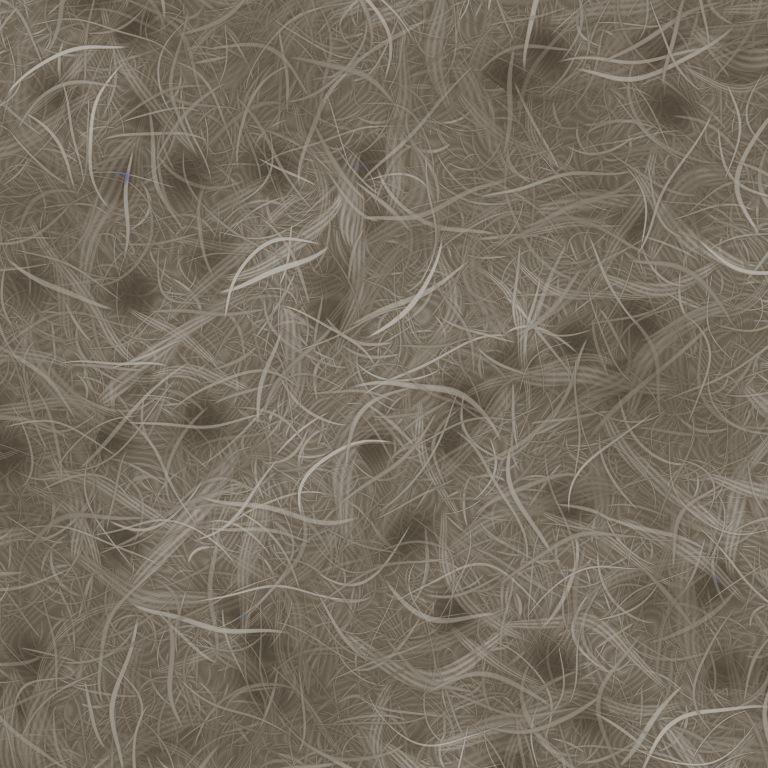
Give the GLSL for this texture, as a three.js fragment shader.

```glsl
// A matted mass of curled, dry fibres with dark pockets and pale strands on top.
// Curly contour threads fill the ground; layers of tapered arcs scattered on grids
// paint fine hairs, streaked bundles and bright strands. Tone picks the colour.

#define FIBRES 4          // arcs per grid cell
#define REACH 0.8         // half length of an arc, in cells
#define CURL 1.7          // range of arc curvature
#define EDGE 0.0010       // half width of the smoothed edge
#define SHADOW 0.13       // darkening beside each fibre
#define VARIETY 0.36      // tone spread between fibres
#define PIT_SCALE 9.0     // pockets across the canvas
#define PIT_DEPTH 0.55
#define DARK vec3(0.25, 0.22, 0.175)
#define MIDDLE vec3(0.45, 0.41, 0.35)
#define PALE vec3(0.65, 0.635, 0.60)
#define BLUE vec3(0.30, 0.38, 0.68)

varying vec2 vUv;

vec4 hash4(vec3 p) {
  vec4 q = fract(p.xyzx * vec4(0.1031, 0.1030, 0.0973, 0.1099));
  q += dot(q, q.wzxy + 33.33);
  return fract((q.xxyz + q.yzzw) * q.zywx);
}

// Bends space a little so the arcs become wavy.
vec2 wobble(vec2 p, float phase) {
  p += 0.011 * sin(p.yx * 17.0 + vec2(phase, phase * 1.7));
  return p + 0.0035 * sin(p.yx * 47.0 + vec2(phase * 2.3, phase));
}

// Nearest scattered point: x is the distance in cells, y a random value.
vec2 nearestPoint(vec2 p) {
  vec2 best = vec2(9.0, 0.0);
  for (int j = -1; j <= 1; j++) {
    for (int i = -1; i <= 1; i++) {
      vec2 cell = floor(p) + vec2(float(i), float(j));
      vec4 r = hash4(vec3(cell, 91.0));
      float d = length(p - cell - r.xy);
      if (d < best.x) best = vec2(d, r.z);
    }
  }
  return best;
}

// Contour lines of layered sines: small closed curls.
float curls(vec2 p) {
  vec2 a = wobble(p, 2.0) * 38.0;
  a += 1.3 * sin(a.yx * 0.43 + vec2(1.0, 4.0)) + 0.6 * sin(a.yx * 1.3);
  float field = sin(a.x + 0.6 * a.y) + sin(a.y - 0.5 * a.x) + 0.5 * sin(0.37 * a.x);
  return abs(sin(7.0 * field));
}

// Paints one layer of arcs over the tone; hairs > 0 streaks each arc into threads.
float fibres(float tone, vec2 p, float scale, float width, float hairs, float lift) {
  vec2 g = wobble(p, scale) * scale;
  for (int j = -1; j <= 1; j++) {
    for (int i = -1; i <= 1; i++) {
      vec2 cell = floor(g) + vec2(float(i), float(j));
      for (int n = 0; n < FIBRES; n++) {
        vec4 place = hash4(vec3(cell, scale * 3.0 + float(n)));
        vec4 look = hash4(vec3(cell + 57.0, scale * 5.0 + float(n)));

        // Local frame: x runs along the arc, d is the distance across it.
        vec2 q = g - cell - place.xy;
        float angle = 6.2832 * place.z;
        float c = cos(angle);
        float s = sin(angle);
        q = vec2(c * q.x + s * q.y, c * q.y - s * q.x);
        float bend = (place.w - 0.5) * CURL;
        float slope = 2.0 * bend * q.x;
        float d = (q.y - bend * q.x * q.x) / (scale * sqrt(1.0 + slope * slope));

        float along = q.x / (REACH * (0.5 + 0.5 * look.z));
        float taper = max(0.0, 1.0 - along * along);
        float body = smoothstep(0.0, 0.35, taper);
        float w = width * (0.5 + look.x) * (0.35 + 0.65 * taper);

        // Shadow falls slightly below, then the fibre covers it.
        float shade = 1.0 - smoothstep(w * 0.5, w * 1.7 + 0.002, abs(d + 0.3 * w));
        tone *= 1.0 - SHADOW * body * shade;
        float cover = body * (1.0 - smoothstep(w - EDGE, w + EDGE, abs(d)));
        float streak = 0.5 + 0.5 * cos(3.1416 * hairs * d / w + 4.0 * hairs * along * look.y);
        cover *= mix(1.0, 0.35 + 0.65 * streak, step(0.5, hairs));
        float roundness = 0.12 * min(1.0, d * d / (w * w));
        float colour = lift + (look.y - 0.5) * VARIETY - roundness;
        tone = mix(tone, colour, cover * (0.5 + 0.45 * look.w));
      }
    }
  }
  return tone;
}

void main() {
  vec2 p = vUv;

  // Tangled underlayer of curls and fine hairs.
  float tone = 0.60 - 0.20 * curls(p);
  tone = fibres(tone, p, 27.0, 0.0015, 0.0, 0.69);
  tone = fibres(tone, p, 17.0, 0.0016, 0.0, 0.72);

  // Dark pockets sink the underlayer, and the bundles a little.
  vec2 pit = nearestPoint(wobble(p, 4.0) * PIT_SCALE);
  float depth = (1.0 - smoothstep(0.03, 0.45, pit.x)) * smoothstep(0.2, 0.8, pit.y);
  tone *= 1.0 - PIT_DEPTH * depth;
  tone = fibres(tone, p, 6.0, 0.0105, 3.0, 0.74);
  tone *= 1.0 - 0.4 * PIT_DEPTH * depth;

  // Thin threads and pale strands on top.
  tone = fibres(tone, p, 11.0, 0.0017, 0.0, 0.78);
  tone = fibres(tone, p, 7.0, 0.0025, 0.0, 0.88);

  // Broad uneven light, dimmer in the lower left corner.
  float light = sin(p.x * 9.0 + 2.0 * sin(p.y * 6.0)) * sin(p.y * 11.0 + 1.5 * sin(p.x * 7.0));
  light += 0.7 * sin(p.x * 23.0 + 2.0 * sin(p.y * 13.0)) * sin(p.y * 21.0 + 2.0 * sin(p.x * 15.0));
  tone *= 1.05 + 0.15 * light - 0.28 * (1.0 - smoothstep(0.0, 0.45, length(p)));

  vec3 colour = mix(DARK, MIDDLE, clamp(tone * 2.0, 0.0, 1.0));
  colour = mix(colour, PALE, clamp(tone * 2.0 - 1.0, 0.0, 1.2));

  // A few bright strands carry a small blue glint.
  float glint = step(0.95, pit.y) * (1.0 - smoothstep(0.05, 0.13, pit.x));
  colour = mix(colour, BLUE, 0.7 * glint * smoothstep(0.5, 0.7, tone));

  gl_FragColor = vec4(colour, 1.0);
}
```
